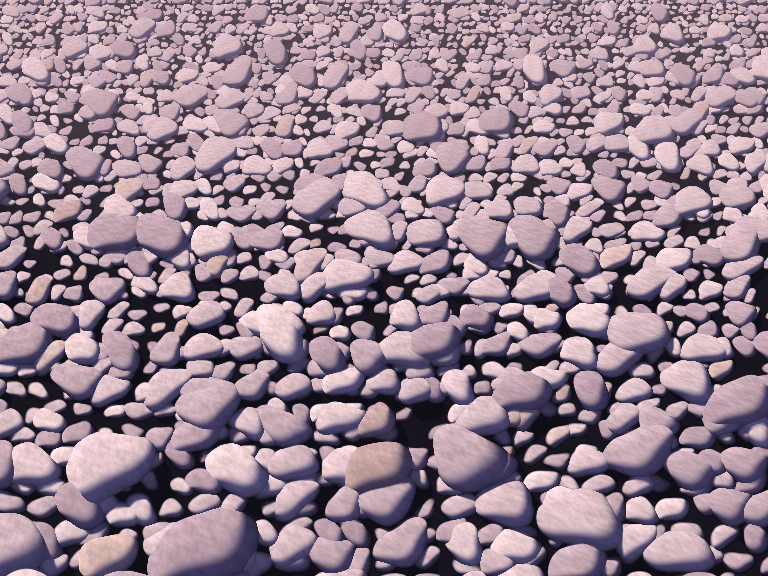
Reproduce this texture procedurally as a WebGL 2 fragment shader.

```glsl
#version 300 es
precision highp float;

uniform vec2 u_resolution;
out vec4 outColor;

const float HORIZON = 1.22;
const vec2 SUN_HEADING = vec2(-0.62, 0.785);

struct Pebble {
    float height;
    vec2 slope;
    vec2 tone;
};

vec4 hash4(vec3 cell) {
    vec4 h = fract(cell.xyzx * vec4(0.1031, 0.1030, 0.0973, 0.1099));
    h += dot(h, h.wzxy + 33.33);
    return fract((h.xxyz + h.yzzw) * h.zywx);
}

// Dome over a wobbly, rotated ellipse: height and slope, zero outside
vec3 pebbleDome(vec2 offset, vec2 radii, float angle, float phase) {
    float c = cos(angle), s = sin(angle);
    mat2 turn = mat2(c, -s, s, c);
    vec2 q = turn * offset / radii;
    q += 0.13 * sin(q.yx * vec2(2.9, 3.5) + phase);
    float d = length(q);
    if (d >= 1.0) return vec3(0.0);
    float rise = sqrt(1.0 - d * d * d);
    vec2 slope = -1.5 * d * q / (radii * max(rise, 0.08));
    return 0.88 * radii.y * vec3(rise, slope * turn);
}

// Cellular rows shrink towards the horizon; the higher pebble wins softly
Pebble addLayer(Pebble top, vec2 p, float rowStep, float density, float seed, float edge) {
    float row = floor(log(HORIZON / (HORIZON - p.y)) / rowStep - 0.5);
    for (int j = 0; j < 2; j++) {
        float r = row + float(j);
        float depth = HORIZON * exp(-(r + 0.5) * rowStep);
        vec2 cellSize = depth * rowStep * vec2(1.22, 1.0);
        float shift = 20.0 + fract(r * 0.618 + seed * 0.37) * 9.0;
        float column = floor(p.x / cellSize.x + shift - 0.5);
        for (int i = 0; i < 2; i++) {
            float c = column + float(i);
            vec4 rnd = hash4(vec3(c, r + 40.0, seed));
            if (rnd.w > density) continue;
            vec4 form = fract(rnd * 17.3 + rnd.yzwx * 5.1);
            vec2 centre = vec2((c + 0.5 - shift) * cellSize.x, HORIZON - depth);
            centre += (rnd.xy - 0.5) * cellSize * 0.42;
            float size = cellSize.y * mix(0.42, 0.63, form.x);
            vec2 radii = size * vec2(mix(1.02, 1.38, form.y), mix(0.76, 0.98, form.z));
            vec3 dome = pebbleDome(p - centre, radii, (form.w - 0.5) * 1.5, rnd.z * 6.28);
            if (dome.x <= 0.0) continue;
            float win = smoothstep(-edge, edge, dome.x - top.height);
            top.height = max(top.height, dome.x);
            top.slope = mix(top.slope, dome.yz, win);
            top.tone = mix(top.tone, vec2(rnd.z, form.w), win);
        }
    }
    return top;
}

Pebble largePebbles(Pebble top, vec2 p, float edge) {
    top = addLayer(top, p, 0.070, 0.78, 17.0, edge);
    return addLayer(top, p, 0.120, 0.36, 29.0, edge);
}

// Layered sines for mineral mottling
float mottle(vec2 p) {
    float sum = 0.0, weight = 0.5;
    for (int i = 0; i < 3; i++) {
        p = mat2(0.8, 0.6, -0.6, 0.8) * p * 2.1 + 1.7;
        sum += weight * sin(p.x + 1.6 * sin(p.y)) * sin(p.y + 1.3 * sin(p.x * 0.8));
        weight *= 0.8;
    }
    return sum;
}

float castShadow(Pebble ground, vec2 p, float height, float depth, float sunSlope) {
    float shade = 0.0;
    for (int k = 1; k <= 5; k++) {
        float t = depth * 0.0155 * float(k);
        float blocker = largePebbles(ground, p + SUN_HEADING * t, 0.001).height;
        float clearance = blocker - height - sunSlope * t;
        shade = max(shade, smoothstep(0.0, 0.004 * depth, clearance));
    }
    return shade;
}

vec3 stoneColor(vec2 tone, float grain) {
    vec3 color = mix(vec3(0.76, 0.64, 0.69), vec3(0.98, 0.86, 0.87), tone.x);
    color = mix(color, vec3(0.84, 0.68, 0.62), 0.5 * smoothstep(0.95, 0.98, tone.y));
    return color * (1.0 + 0.1 * grain);
}

void main() {
    vec2 p = gl_FragCoord.xy / u_resolution.y;
    float depth = HORIZON - p.y;
    float edge = 0.6 / u_resolution.y;
    Pebble ground = Pebble(0.0, vec2(0.0), vec2(0.1, 0.0));
    Pebble stone = addLayer(ground, p, 0.041, 0.95, 3.0, edge);
    stone = largePebbles(stone, p, edge);
    float grain = mottle(p / depth * 48.0 + stone.tone * 30.0);
    vec3 normal = normalize(vec3(-0.8 * stone.slope - 0.07 * grain, 1.0));

    // Beach undulations tilt the low sun
    float swell = sin(p.x * 4.1 + 2.0 * p.y + 1.0) * sin(p.y * 7.3 - p.x * 1.7);
    float sunSlope = mix(0.40, 0.72, smoothstep(0.1, 0.9, p.y)) + 0.09 * swell;

    // Sunlit warmth against blue skylight
    float facing = dot(normal, normalize(vec3(SUN_HEADING, sunSlope + 0.08)));
    float sun = smoothstep(0.12, 0.46, facing);
    sun *= 1.0 - castShadow(ground, p, stone.height, depth, sunSlope);
    float openness = smoothstep(0.0, 0.021, stone.height / depth);
    vec3 base = stoneColor(stone.tone, grain);
    vec3 sky = base * vec3(0.30, 0.32, 0.50);
    sky *= mix(0.24, 1.0, openness) * mix(0.5, 1.05, normal.z);
    vec3 lit = base * mix(0.84, 1.06, facing);
    vec3 color = mix(sky, lit, sun * mix(0.05, 1.0, smoothstep(0.0, 0.6, openness)));

    // Pale distance
    color = mix(color, vec3(0.76, 0.64, 0.69), 0.36 * smoothstep(0.45, 1.0, p.y));
    outColor = vec4(color, 1.0);
}
```
